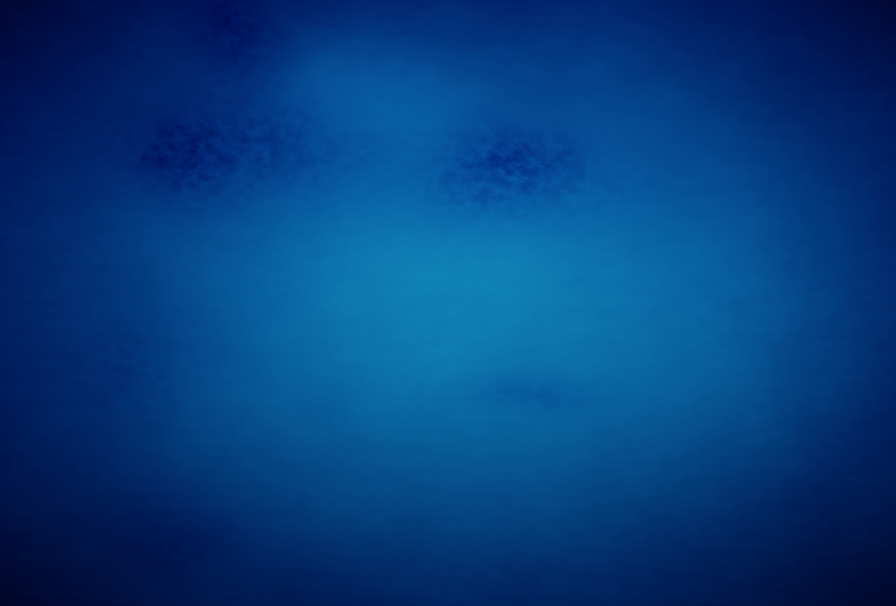
This background is drawn by a Shadertoy shader. Its source:

```glsl
// Weathered blue wall: a soft central glow, dark stains and fine grain.

// Sine-free hash of a lattice point
float hash(vec2 p) {
    vec3 q = fract(vec3(p.xyx) * 0.1031);
    q += dot(q, q.yzx + 33.33);
    return fract((q.x + q.y) * q.z);
}

float noise(vec2 p) {
    vec2 cell = floor(p), f = fract(p);
    f = f * f * (3.0 - 2.0 * f);
    return mix(mix(hash(cell), hash(cell + vec2(1, 0)), f.x),
               mix(hash(cell + vec2(0, 1)), hash(cell + vec2(1, 1)), f.x), f.y);
}

// Layered noise, centred on zero
float fbm(vec2 p) {
    float sum = 0.0, amplitude = 0.5;
    for (int i = 0; i < 5; i++) {
        sum += amplitude * (noise(p) - 0.5);
        p = mat2(1.6, 1.2, -1.2, 1.6) * p + 17.3;
        amplitude *= 0.55;
    }
    return sum;
}

// Soft elliptical spot
float spot(vec2 p, vec2 centre, vec2 radius) {
    vec2 d = (p - centre) / radius;
    return exp(-dot(d, d));
}

void mainImage(out vec4 fragColor, in vec2 fragCoord) {
    vec2 uv = fragCoord / iResolution.xy;
    vec2 p = vec2(uv.x * 1.48, uv.y);

    // Uneven outline for the glow and stains
    vec2 warped = uv + 0.045 * vec2(fbm(p * 6.0), fbm(p * 6.0 + 40.0));

    // Central glow with paler lobes above and to the right
    float light = 0.49 * spot(warped, vec2(0.525, 0.51), vec2(0.45, 0.455));
    light += 0.09 * spot(warped, vec2(0.39, 0.85), vec2(0.13, 0.10));
    light += 0.05 * spot(warped, vec2(0.80, 0.50), vec2(0.12, 0.25));
    light += 0.03 * spot(warped, vec2(0.45, 0.57), vec2(0.15, 0.08));

    // Dark stains
    float stain = 0.15 * spot(warped, vec2(0.565, 0.735), vec2(0.065, 0.06));
    stain += 0.06 * spot(warped, vec2(0.60, 0.69), vec2(0.16, 0.08));
    stain += 0.11 * spot(warped, vec2(0.27, 0.75), vec2(0.13, 0.08));
    stain += 0.05 * spot(warped, vec2(0.20, 0.74), vec2(0.05, 0.07));
    stain += 0.08 * spot(warped, vec2(0.265, 0.94), vec2(0.05, 0.09));
    stain += 0.05 * spot(warped, vec2(0.15, 0.40), vec2(0.10, 0.10));
    stain += 0.07 * spot(warped, vec2(0.60, 0.345), vec2(0.07, 0.03));
    stain += 0.04 * spot(warped, vec2(0.20, 0.10), vec2(0.08, 0.06));

    // Mottling, horizontal brushing and specks that gather in the stains
    float mottle = fbm(p * 7.0 + 9.0);
    float brushing = fbm(p * vec2(24.0, 90.0));
    float speckle = fbm(p * vec2(75.0, 95.0) + 60.0);
    light -= stain * (0.85 + 1.3 * speckle + 0.5 * mottle);
    light += (0.02 + light * 0.05) * mottle + 0.022 * brushing + 0.018 * speckle;
    light = max(light, 0.015);

    // Navy to cyan-blue, bluer at the top and in the stains
    vec3 color = vec3(0.23 * light * light, light,
                      0.22 + 1.36 * light - 0.79 * light * light);
    color.b += 0.25 * stain + 0.06 * (uv.y - 0.5);

    // Darken the far corners
    vec2 edge = abs(uv - 0.5) * 2.0;
    color *= 1.0 - 0.35 * pow(edge.x * edge.y, 3.0);
    fragColor = vec4(clamp(color, 0.0, 1.0), 1.0);
}
```
